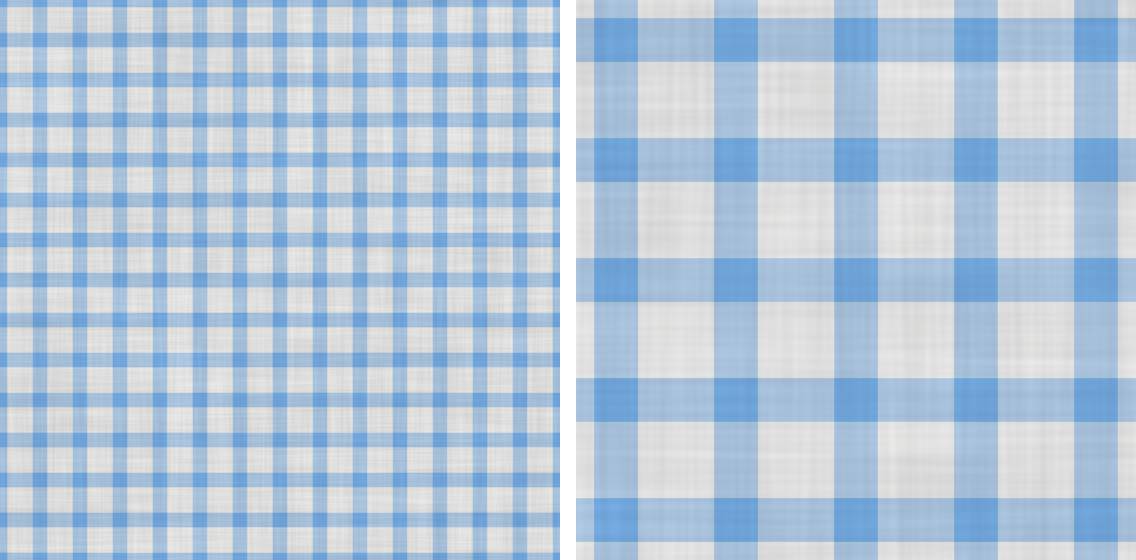
Left: the whole. Right: its middle third, enlarged.
A WebGL 1 fragment shader for this pattern:

```glsl
precision highp float;
// Woven gingham: soft blue bands cross on pale grey cloth and deepen where they overlap.
// Warp and weft coverage are summed to pick the tint, then stretched, wrapping
// gradient noise adds fine thread streaks and broader uneven bands in both directions.

uniform vec2 u_resolution;

#define REPEATS 14.0
#define BAND_WIDTH 0.364
#define CLOTH_COLOR vec3(0.872, 0.870, 0.868)
#define SINGLE_COLOR vec3(0.650, 0.750, 0.850)
#define CROSS_COLOR vec3(0.435, 0.640, 0.845)
#define THREADS 256.0
#define THREAD_WEAR 0.036
#define SLUB_WEAR 0.028
#define BAND_WEAR 0.032

// Unit gradient for a lattice cell; the seed separates the layers.
vec2 cellGradient(vec2 cell, float seed) {
    vec3 p = fract(vec3(cell.xyx + seed) * vec3(0.1031, 0.1030, 0.0973));
    p += dot(p, p.yzx + 33.33);
    float angle = 6.28318 * fract((p.x + p.y) * p.z);
    return vec2(cos(angle), sin(angle));
}

// Gradient noise over the unit square, wrapping after a whole number of cells.
float tiledNoise(vec2 uv, vec2 cells, float seed) {
    vec2 p = uv * cells;
    vec2 i = floor(p);
    vec2 f = p - i;
    vec2 w = f * f * f * (f * (f * 6.0 - 15.0) + 10.0);
    vec2 lo = mod(i, cells);
    vec2 hi = mod(i + 1.0, cells);
    float a = dot(cellGradient(lo, seed), f);
    float b = dot(cellGradient(vec2(hi.x, lo.y), seed), f - vec2(1.0, 0.0));
    float c = dot(cellGradient(vec2(lo.x, hi.y), seed), f - vec2(0.0, 1.0));
    float d = dot(cellGradient(hi, seed), f - 1.0);
    return mix(mix(a, b, w.x), mix(c, d, w.x), w.y);
}

// Streaks running along y: thin threads, thicker slubs and wide tonal bands.
float streaks(vec2 uv, float seed) {
    return THREAD_WEAR * tiledNoise(uv, vec2(THREADS, 10.0), seed)
         + SLUB_WEAR * tiledNoise(uv, vec2(floor(THREADS * 0.43), 5.0), seed + 17.0)
         + BAND_WEAR * tiledNoise(uv, vec2(floor(THREADS * 0.12), 2.0), seed + 41.0);
}

// Smooth coverage of bands centred on whole repeats, for both axes.
vec2 bandCoverage(vec2 uv, vec2 pixel) {
    vec2 fromCentre = abs(fract(uv * REPEATS + 0.5) - 0.5);
    vec2 soft = pixel * REPEATS;
    return clamp((0.5 * BAND_WIDTH - fromCentre) / soft + 0.5, 0.0, 1.0);
}

void main() {
    vec2 uv = gl_FragCoord.xy / u_resolution;

    // Dyed bands: none, one or both directions.
    vec2 band = bandCoverage(uv, 1.0 / u_resolution);
    vec3 oneWay = mix(CLOTH_COLOR, SINGLE_COLOR, band.x);
    vec3 crossed = mix(SINGLE_COLOR, CROSS_COLOR, band.x);
    vec3 color = mix(oneWay, crossed, band.y);

    // Uneven yarn along warp and weft.
    float wear = streaks(uv, 3.0) + streaks(uv.yx, 71.0);
    gl_FragColor = vec4(color * (1.0 + wear), 1.0);
}
```
